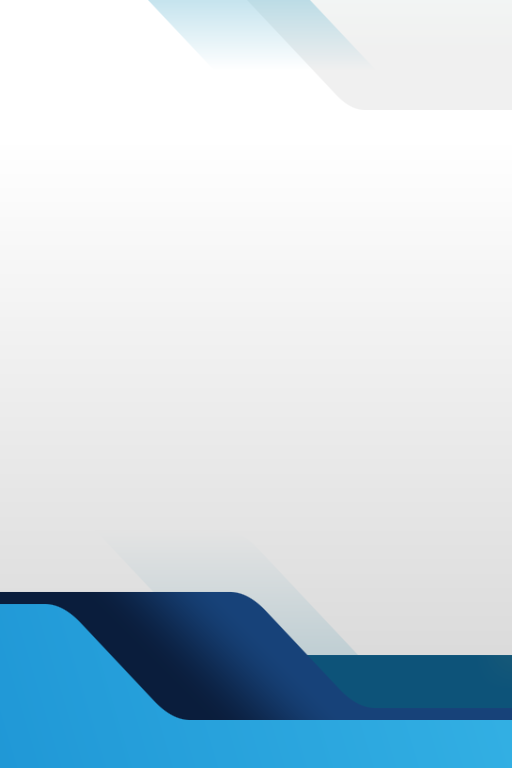
Give the GLSL for this background, as a WebGL 2 fragment shader.

```glsl
#version 300 es
precision highp float;
// Pale grey page background with slanted, rounded blue bands at its foot and faint ones at its head.

uniform vec2 u_resolution;
out vec4 fragColor;

const float SLOPE = 1.063;
const float ROUNDING = 0.025;

const vec3 PAGE_LIGHT = vec3(1.0);
const vec3 PAGE_SHADE = vec3(0.858);
const vec3 PANEL_GREY = vec3(0.940);
const vec3 PANEL_TOP = vec3(0.950, 0.960, 0.956);
const vec3 GLASS_BLUE = vec3(0.16, 0.60, 0.75);
const vec3 GLASS_TEAL = vec3(0.13, 0.53, 0.66);
const vec3 TEAL = vec3(0.050, 0.325, 0.475);
const vec3 TEAL_END = vec3(0.085, 0.345, 0.470);
const vec3 NAVY_DARK = vec3(0.040, 0.115, 0.235);
const vec3 NAVY_LIGHT = vec3(0.090, 0.260, 0.475);
const vec3 SKY_DEEP = vec3(0.125, 0.595, 0.840);
const vec3 SKY_LIGHT = vec3(0.195, 0.685, 0.890);

float softMin(float a, float b, float k) {
    float h = max(k - abs(a - b), 0.0);
    return min(a, b) - h * h / (4.0 * k);
}

float softMax(float a, float b, float k) {
    return -softMin(-a, -b, k);
}

// Height at x of the falling diagonal through an anchor point.
float slant(float x, vec2 anchor) {
    return anchor.y - SLOPE * (x - anchor.x);
}

// Two level edges joined by a diagonal with rounded bends.
float stepProfile(float x, vec2 corner, float low, float k) {
    return softMin(corner.y, softMax(slant(x, corner), low, k), k);
}

// Antialiased coverage where the signed distance is negative.
float cover(float d) {
    return clamp(0.5 - d / max(fwidth(d), 1e-5), 0.0, 1.0);
}

// Linear ramp from 0 to 1.
float ramp(float from, float to, float v) {
    return clamp((v - from) / (to - from), 0.0, 1.0);
}

void main() {
    // Page coordinates: height 1, width two thirds.
    vec2 p = gl_FragCoord.xy / u_resolution * vec2(2.0 / 3.0, 1.0);

    // Page gradient
    vec3 color = mix(PAGE_LIGHT, PAGE_SHADE, ramp(0.82, 0.147, p.y));

    // Grey panel at the upper right
    float panelEdge = softMax(slant(p.x, vec2(0.3216, 1.0)), 0.8568, 0.020);
    vec3 panel = mix(PANEL_GREY, PANEL_TOP, ramp(0.93, 1.0, p.y));
    color = mix(color, panel, cover(panelEdge - p.y));

    // Fading glass band across the head
    float headLeft = slant(p.x, vec2(0.1927, 1.0)) - p.y;
    float headRight = p.y - slant(p.x, vec2(0.4036, 1.0));
    float headBand = cover(headLeft) * cover(headRight);
    color = mix(color, GLASS_BLUE, 0.27 * headBand * ramp(0.908, 1.0, p.y));

    // Faint glass band above the foot
    float footLeft = slant(p.x, vec2(0.1237, 0.310)) - p.y;
    float footTop = softMin(0.310, slant(p.x, vec2(0.3130, 0.310)), ROUNDING);
    float footBand = cover(footLeft) * cover(p.y - footTop);
    color = mix(color, GLASS_TEAL, 0.15 * footBand * ramp(0.310, 0.147, p.y));

    // Teal bar
    vec3 teal = mix(TEAL, TEAL_END, smoothstep(0.61, 0.67, p.x) * ramp(0.10, 0.147, p.y));
    color = mix(color, teal, cover(p.y - 0.1471));

    // Navy ribbon
    float navyTop = stepProfile(p.x, vec2(0.3230, 0.2292), 0.0781, ROUNDING);
    vec3 navy = mix(NAVY_DARK, NAVY_LIGHT, smoothstep(0.335, 0.515, p.x + p.y));
    color = mix(color, navy, cover(p.y - navyTop));

    // Sky blue base
    float skyTop = stepProfile(p.x, vec2(0.0820, 0.2135), 0.0625, ROUNDING);
    vec3 sky = mix(SKY_DEEP, SKY_LIGHT, ramp(0.0, 0.667, p.x + 0.3 * p.y));
    color = mix(color, sky, cover(p.y - skyTop));

    fragColor = vec4(color, 1.0);
}
```
